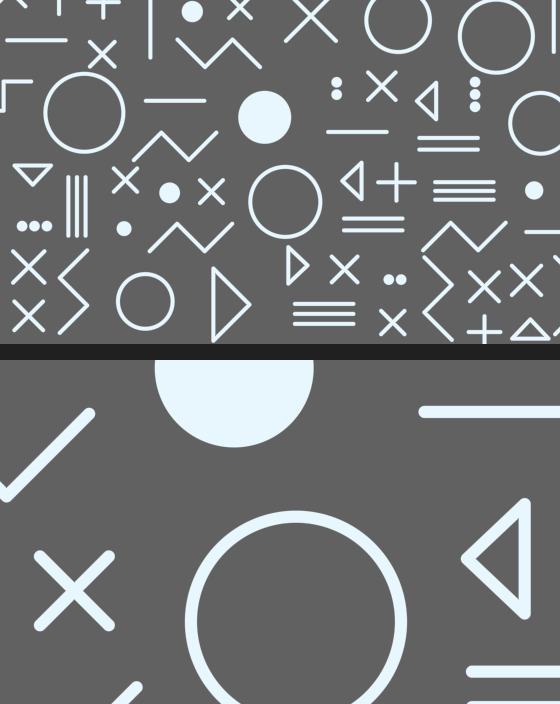
Top, the full canvas; bottom, a detail of the centre.
Give the GLSL for this pattern, as a Shadertoy shader.

```glsl
// Scattered line-art shapes (rings, crosses, triangles, zigzags, steps, dots) on flat grey.
// Staggered rows of cells each hold one large shape, or two strips that hold
// a long shape or a pair of small ones; distances are merged and edged smoothly.

#define CELL 0.265        // cell size, in canvas heights
#define STROKE 0.0059     // half width of the lines
#define LARGE_SHARE 0.42  // share of cells with one large shape
#define STRIP_SHARE 0.45  // share of strips with one long shape
#define WANDER 0.022      // drift of the cells off their rows
#define GROUND vec3(0.38)
#define INK vec3(0.91, 0.97, 0.995)

// Integer hash: three random values for a cell and a salt
vec3 hash3(vec2 cell, int salt) {
    uvec3 v = uvec3(ivec3(ivec2(cell) + 57, salt)) * 1664525u + 1013904223u;
    v.x += v.y * v.z; v.y += v.z * v.x; v.z += v.x * v.y;
    v ^= v >> 16u;
    v.x += v.y * v.z; v.y += v.z * v.x; v.z += v.x * v.y;
    return vec3(v >> 8u) / 16777216.0;
}

// Stroked shapes: distance to the line edge
float segment(vec2 p, vec2 a, vec2 b) {
    vec2 pa = p - a, ba = b - a;
    return length(pa - ba * clamp(dot(pa, ba) / dot(ba, ba), 0.0, 1.0)) - STROKE;
}

float plusSign(vec2 p, float arm) {
    p = abs(p);
    if (p.y > p.x) p = p.yx;
    return length(vec2(max(p.x - arm, 0.0), p.y)) - STROKE;
}

float diagonalCross(vec2 p, float arm) {
    return plusSign(vec2(p.x + p.y, p.x - p.y) * 0.7071, arm);
}

float triangle(vec2 p, vec2 a, vec2 b, vec2 c) {
    return min(segment(p, a, b), min(segment(p, b, c), segment(p, c, a)));
}

float ring(vec2 p, float radius) {
    return abs(length(p) - radius) - STROKE;
}

float zigzag(vec2 p, float pitch) {
    float d = 1.0, side = -0.5;
    for (int i = 0; i < 3; i++) {
        vec2 a = vec2(float(i) - 1.5, side) * pitch;
        d = min(d, segment(p, a, a + vec2(1.0, -2.0 * side) * pitch));
        side = -side;
    }
    return d;
}

float stairs(vec2 p, vec2 tread) {
    float d = 1.0;
    for (int i = 0; i < 3; i++) {
        vec2 a = vec2(float(i) - 1.5, float(i) - 1.0) * tread;
        vec2 corner = a + vec2(tread.x, 0.0);
        d = min(d, segment(p, a, corner));
        if (i < 2) d = min(d, segment(p, corner, a + tread));
    }
    return d;
}

// Moves p into the nearest of n copies stacked along y
vec2 stack(vec2 p, float n, float gap) {
    float k = clamp(floor(p.y / gap + n * 0.5), 0.0, n - 1.0);
    return p - vec2(0.0, (k - (n - 1.0) * 0.5) * gap);
}

float largeShape(vec2 p, vec3 r) {
    float kind = r.x * 8.0;
    if (kind < 2.3) return ring(p, mix(0.076, 0.115, r.y));
    if (kind < 3.7) return diagonalCross(p, mix(0.1, 0.165, r.y));
    if (kind < 5.1) {
        float h = mix(0.08, 0.118, r.y);
        return triangle(p, vec2(-h, h), vec2(h), vec2(h, -h));
    }
    if (kind < 6.0) return triangle(p, vec2(-0.05, -0.105), vec2(-0.05, 0.105), vec2(0.055, 0.0));
    if (kind < 7.3) return stairs(p, mix(vec2(0.055, 0.05), vec2(0.08, 0.085), step(0.3, r.y)));
    return length(p) - 0.077;
}

float stripShape(vec2 p, vec3 r) {
    if (r.x < 0.45) return zigzag(p, 0.08);
    p = stack(p, 1.0 + floor(r.y * 3.0), mix(0.025, 0.04, r.z));
    return segment(p, vec2(-0.085, 0.0), vec2(0.085, 0.0));
}

float smallShape(vec2 p, vec3 r) {
    float kind = r.x * 6.0;
    if (kind < 2.0) return diagonalCross(p, mix(0.044, 0.066, r.y));
    if (kind < 3.4) return plusSign(p, mix(0.036, 0.058, r.y));
    if (kind < 4.7) return length(p) - mix(0.011, 0.036, r.y);
    if (kind < 5.3) return length(stack(p, 2.0 + floor(r.y * 2.0), 0.036)) - 0.0155;
    return triangle(p, vec2(-0.028, -0.053), vec2(-0.028, 0.053), vec2(0.028, 0.0));
}

// One cell, mirrored or turned at random
float cellShape(vec2 p, vec2 cell) {
    vec3 r = hash3(cell, 1);
    if (r.y < 0.4) p = p.yx;
    if (r.z < 0.5) p.x = -p.x;
    if (r.x < LARGE_SHARE) return largeShape(p + (hash3(cell, 2).xy - 0.5) * 0.025, hash3(cell, 3));
    float d = 1.0;
    for (int half_ = 0; half_ < 2; half_++) {
        vec2 q = p - vec2(0.0, (float(half_) - 0.5) * 0.5 * CELL);
        vec3 s = hash3(cell, 4 + half_);
        if (s.x < STRIP_SHARE) { d = min(d, stripShape(q, hash3(cell, 6 + half_))); continue; }
        for (int i = 0; i < 2; i++) {
            vec2 jitter = (hash3(cell, 8 + half_ * 2 + i).xy - 0.5) * 0.024;
            vec2 offset = vec2((float(i) - 0.5) * 0.5 * CELL, 0.0) + jitter;
            d = min(d, smallShape(q - offset, hash3(cell, 12 + half_ * 2 + i)));
        }
    }
    return d;
}

void mainImage(out vec4 fragColor, in vec2 fragCoord) {
    vec2 p = fragCoord / iResolution.y;
    float d = 1.0;
    for (int j = -1; j <= 1; j++) {
        float row = floor(p.y / CELL) + float(j);
        float shift = hash3(vec2(0.0, row), 20).x;
        for (int i = -1; i <= 1; i++) {
            vec2 cell = vec2(floor(p.x / CELL - shift) + float(i), row);
            vec2 center = (cell + 0.5 + vec2(shift, 0.0)) * CELL;
            center.y += WANDER * sin(center.x * 7.0 + 1.0);
            d = min(d, cellShape(p - center, cell));
        }
    }
    float pixel = 1.0 / iResolution.y;
    float cover = smoothstep(0.8 * pixel, -0.8 * pixel, d);
    fragColor = vec4(mix(GROUND, INK, cover), 1.0);
}
```
